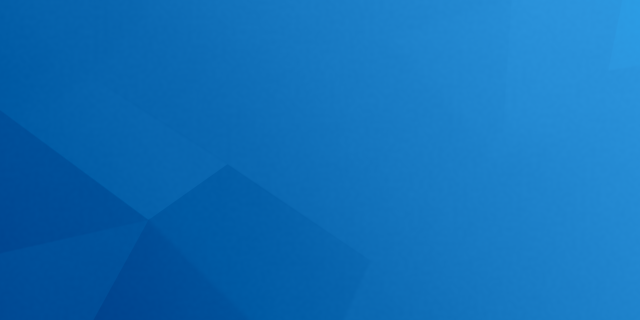
Reproduce this background procedurally as a WebGL 2 fragment shader.

```glsl
#version 300 es
precision highp float;
// Blue low-poly backdrop: a diagonal light ramp shaded by large flat facets.
// Each facet is a product of half-plane coverages that shifts the light level;
// the level is then turned into a blue tone.
uniform vec2 u_resolution;
out vec4 fragColor;

// Signed distance to the line a -> b, positive on its left.
float lineDistance(vec2 p, vec2 a, vec2 b) {
    vec2 d = normalize(b - a);
    return d.x * (p.y - a.y) - d.y * (p.x - a.x);
}

// Coverage of the half plane to the left of the line a -> b.
float side(vec2 p, vec2 a, vec2 b, float softness) {
    float w = max(softness, 0.7 / u_resolution.y);
    return smoothstep(-w, w, lineDistance(p, a, b));
}

// Thin crease along the segment a -> b, fading toward b.
float crease(vec2 p, vec2 a, vec2 b) {
    float along = dot(p - a, b - a) / dot(b - a, b - a);
    float fade = step(0.0, along) * (1.0 - smoothstep(0.5, 1.1, along));
    return fade * (1.0 - smoothstep(0.001, 0.007, abs(lineDistance(p, a, b))));
}

vec2 gradientAt(vec2 cell) {
    float h = fract(sin(dot(cell, vec2(127.1, 311.7))) * 4358.5);
    return vec2(cos(h * 6.2832), sin(h * 6.2832));
}

float gradientNoise(vec2 p) {
    vec2 i = floor(p), f = fract(p);
    vec2 u = f * f * (3.0 - 2.0 * f), e = vec2(1.0, 0.0);
    float low = mix(dot(gradientAt(i), f), dot(gradientAt(i + e), f - e), u.x);
    float high = mix(dot(gradientAt(i + e.yx), f - e.yx),
                     dot(gradientAt(i + 1.0), f - 1.0), u.x);
    return mix(low, high, u.y);
}

// Blue tone for a light level, which is its green component.
vec3 blueTone(float level) {
    return vec3(clamp((level - 0.355) * 0.75, 0.0, 0.17), level, 0.30 + 0.97 * level);
}

void main() {
    // Canvas spans 2 by 1 units.
    vec2 p = gl_FragCoord.xy / u_resolution * vec2(2.0, 1.0);

    // Light grows toward the upper right, with a slightly dim band on the left.
    float ramp = p.x + 0.75 * (p.y - 0.5);
    float level = 0.335 + 0.11 * ramp;
    level -= 0.010 * smoothstep(0.45, 0.75, ramp) * (1.0 - smoothstep(0.8, 1.3, ramp));

    // Corners shared by the lower left facets.
    vec2 hub = vec2(0.464, 0.3125), peak = vec2(0.711, 0.487);
    vec2 shoulder = vec2(0.286, 0.758), leftHigh = vec2(0.0, 0.656);
    vec2 leftLow = vec2(0.0, 0.208), baseLeft = vec2(0.292, 0.0);
    vec2 baseMid = vec2(0.78, 0.0), baseRight = vec2(1.073, 0.0);
    vec2 tip = vec2(1.159, 0.185);

    // Three dark wedges around the hub.
    level -= mix(0.036, 0.048, smoothstep(0.0, 0.4, p.x))
           * side(p, leftLow, hub, 0.004) * side(p, hub, leftHigh, 0.003);
    level -= mix(0.008, 0.030, smoothstep(0.0, 0.45, p.x))
           * side(p, hub, leftLow, 0.004) * side(p, baseLeft, hub, 0.0);
    level -= mix(0.064, 0.054, smoothstep(0.35, 0.75, p.x))
           * side(p, hub, baseLeft, 0.0) * side(p, baseMid, hub, 0.012);

    // Broad lower facet, fading toward its right tip.
    float lower = side(p, hub, baseMid, 0.012) * side(p, baseRight, tip, 0.008)
                * side(p, tip, peak, 0.003) * side(p, peak, hub, 0.0);
    level -= lower * mix(0.033, 0.017, smoothstep(0.65, 1.15, p.x));

    // Middle left facet, brighter than its neighbours, and the plane above it.
    level += 0.006 * side(p, hub, peak, 0.0) * side(p, peak, shoulder, 0.003)
           * side(p, leftHigh, hub, 0.003) * side(p, shoulder, leftHigh, 0.1);
    level -= 0.005 * side(p, shoulder, vec2(0.495, 1.0), 0.02)
           * side(p, leftHigh, shoulder, 0.1);
    level -= 0.006 * crease(p, peak, shoulder) + 0.005 * crease(p, peak, tip);

    // Pale facets at the upper right.
    vec2 seamTop = vec2(1.599, 1.0), seamEnd = vec2(1.565, 0.492);
    vec2 far = vec2(1.224, 0.883), notch = vec2(1.901, 0.779);
    level += 0.006 * side(p, far, seamEnd, 0.03) * side(p, seamEnd, seamTop, 0.003)
           * side(p, seamTop, far, 0.02);
    level += 0.014 * side(p, seamTop, seamEnd, 0.003) * smoothstep(0.45, 0.68, p.y)
           * (1.0 - smoothstep(1.6, 2.0, p.x));
    level += 0.016 * side(p, vec2(1.945, 1.0), notch, 0.003)
           * side(p, notch, vec2(2.0, 0.797), 0.005);

    // Light mottling and fine grain.
    level += 0.004 * gradientNoise(p * 14.0) + 0.009 * gradientNoise(p * 65.0);

    fragColor = vec4(blueTone(level), 1.0);
}
```
